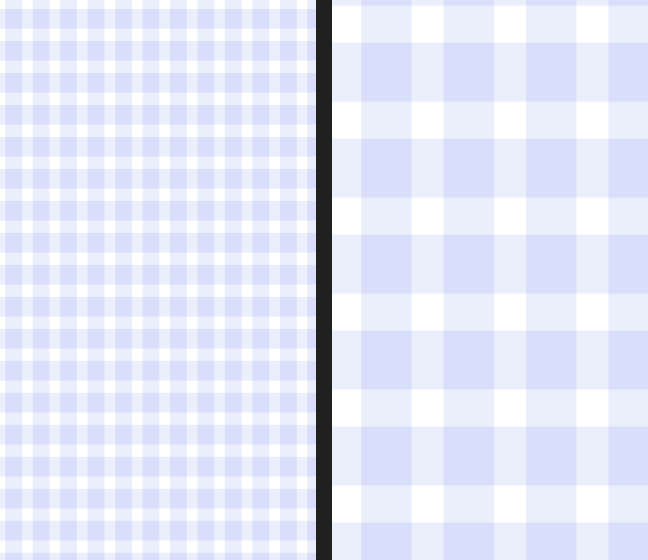
Left, the full canvas; right, a detail of the centre.
This pattern is drawn by a WebGL 1 fragment shader. Its source:

```glsl
precision highp float;

// Pale blue gingham: two families of translucent bands on white cloth.
// Each family is a repeated, antialiased stripe; the number of bands
// covering a point (none, one or two) selects its colour.

uniform vec2 u_resolution;

const vec2 REPEATS = vec2(11.505, 17.506);   // repeats across and up the canvas
const vec2 BAND_CENTRE = vec2(0.496, 0.919); // band centre within one repeat
const vec2 BAND_WIDTH = vec2(0.613, 0.614);  // band share of one repeat

const vec3 CLOTH = vec3(1.0);
const vec3 SINGLE_BAND = vec3(0.918, 0.937, 0.984);
const vec3 CROSSED_BANDS = vec3(0.851, 0.875, 0.980);

// Coverage of a repeated band; pixelSize is one pixel in repeat units.
float bandCoverage(float position, float centre, float width, float pixelSize) {
  float fromCentre = abs(fract(position - centre + 0.5) - 0.5);
  return clamp((0.5 * width - fromCentre) / pixelSize + 0.5, 0.0, 1.0);
}

// Blend the cloth, single-band and crossed-band colours by both coverages.
vec3 weave(float across, float up) {
  vec3 offBand = mix(CLOTH, SINGLE_BAND, across);
  vec3 onBand = mix(SINGLE_BAND, CROSSED_BANDS, across);
  return mix(offBand, onBand, up);
}

void main() {
  vec2 cell = gl_FragCoord.xy / u_resolution * REPEATS;
  vec2 pixelSize = REPEATS / u_resolution;

  float vertical = bandCoverage(cell.x, BAND_CENTRE.x, BAND_WIDTH.x, pixelSize.x);
  float horizontal = bandCoverage(cell.y, BAND_CENTRE.y, BAND_WIDTH.y, pixelSize.y);

  gl_FragColor = vec4(weave(vertical, horizontal), 1.0);
}
```
